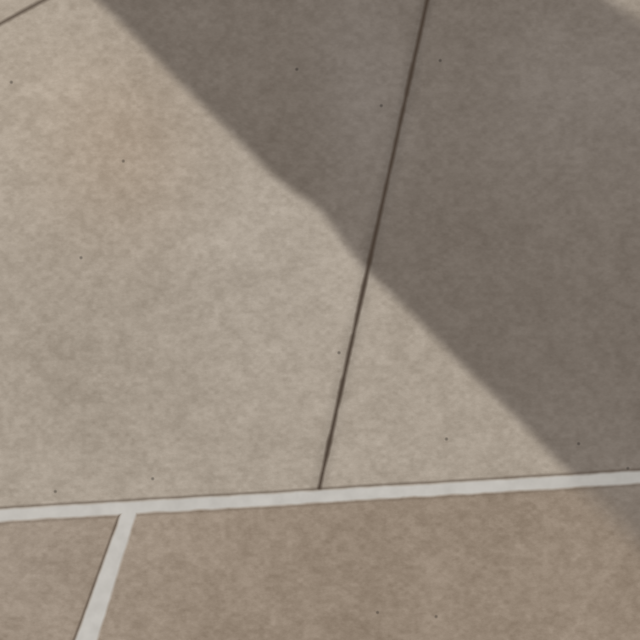
A WebGL 2 fragment shader for this texture:

```glsl
#version 300 es
precision highp float;
// Weathered stone paving with pale mortar, a dark joint and a diagonal shadow.
uniform vec2 u_resolution;
out vec4 fragColor;

const vec3 SUNLIT = vec3(0.655, 0.610, 0.555);
const vec3 LOWER_STONE = vec3(0.580, 0.520, 0.458);
const vec3 SHADE = vec3(0.455, 0.418, 0.383);
const vec3 MORTAR = vec3(0.755, 0.740, 0.715);
const vec3 GROOVE = vec3(0.265, 0.220, 0.185);

float hash(vec2 p) {
  vec3 q = fract(vec3(p.xyx) * 0.1031);
  q += dot(q, q.yzx + 33.33);
  return fract((q.x + q.y) * q.z);
}

float noise(vec2 p) {
  vec2 i = floor(p), f = fract(p);
  f = f * f * (3.0 - 2.0 * f);
  float low = mix(hash(i), hash(i + vec2(1, 0)), f.x);
  float high = mix(hash(i + vec2(0, 1)), hash(i + vec2(1, 1)), f.x);
  return mix(low, high, f.y);
}

// Layered noise centred on zero, rotated at each octave.
float fbm(vec2 p) {
  float sum = 0.0, gain = 0.5;
  for (int i = 0; i < 4; i++) {
    sum += gain * (noise(p) - 0.5);
    p = mat2(1.6, 1.2, -1.2, 1.6) * p + 17.3;
    gain *= 0.5;
  }
  return sum;
}

float segment(vec2 p, vec2 a, vec2 b) {
  vec2 d = b - a;
  return length(p - a - d * clamp(dot(p - a, d) / dot(d, d), 0.0, 1.0));
}

// Coverage of a band with the given half width and edge softness.
float band(float d, float halfWidth, float soft) {
  return 1.0 - smoothstep(halfWidth - soft, halfWidth + soft, d);
}

float blob(vec2 p, vec2 centre, vec2 size) {
  vec2 q = (p - centre) / size;
  return exp(-dot(q, q));
}

// Sparse pits, jittered one per cell.
float pits(vec2 p, float cells) {
  vec2 id = floor(p * cells);
  vec2 centre = 0.2 + 0.6 * vec2(hash(id + 3.1), hash(id + 8.7));
  float d = length(fract(p * cells) - centre) / cells;
  return step(0.93, hash(id + 21.0)) * band(d, 0.0022, 0.0018);
}

void main() {
  vec2 p = gl_FragCoord.xy / u_resolution;
  float px = 1.0 / u_resolution.y;
  float wobble = 0.003 * fbm(p * 45.0);
  float mortarMid = 0.194 + 0.060 * p.x + 0.002 * fbm(vec2(p.x * 16.0, 2.0));
  float above = smoothstep(-0.004, 0.004, p.y - mortarMid);

  // Sunlit stone with broad stains
  vec3 sun = SUNLIT + vec3(0.020, 0.022, 0.024) * blob(p, vec2(0.40, 0.60), vec2(0.22));
  sun += vec3(0.035, 0.030, 0.024) * blob(p, vec2(0.05, 0.85), vec2(0.16, 0.20));
  sun -= vec3(0.018, 0.032, 0.042) * blob(p, vec2(0.20, 0.77), vec2(0.12, 0.15));
  sun -= 0.025 * blob(p, vec2(0.18, 0.45), vec2(0.20, 0.12));
  vec3 lower = LOWER_STONE + vec3(0.035, 0.040, 0.045) * blob(p, vec2(0.0, 0.14), vec2(0.22, 0.20));
  lower += 0.025 * blob(p, vec2(0.28, 0.17), vec2(0.10, 0.06));
  vec3 stone = mix(lower, sun, above);

  // Diagonal shadow, softer below the mortar, with a lit top corner
  vec3 shade = SHADE + vec3(0.038, 0.040, 0.044) * blob(p, vec2(0.57, 0.86), vec2(0.08, 0.20));
  shade += vec3(0.035, 0.037, 0.040) * blob(p, vec2(0.92, 0.86), vec2(0.20, 0.16));
  shade += 0.030 * blob(p, vec2(0.95, 0.27), vec2(0.16, 0.12));
  shade -= 0.020 * blob(p, vec2(0.46, 0.76), vec2(0.10));
  float edge = p.x + p.y - 1.152 - 0.018 * blob(p, vec2(0.50, 0.67), vec2(0.055));
  edge += 0.006 * fbm(p * 14.0);
  float upperShadow = smoothstep(-0.016, 0.018, edge);
  float lowerShadow = 0.85 * smoothstep(-0.02, 0.06, edge + 0.02);
  float shadow = mix(lowerShadow, upperShadow, above);
  float litCorner = smoothstep(-0.015, 0.025, p.y + 0.65 * p.x - 1.612);
  shadow *= 1.0 - 0.8 * litCorner;
  stone = mix(stone, shade, shadow);

  // Mottling and grain, calmer in the shade
  float contrast = mix(1.0, 0.65, shadow);
  stone += contrast * (0.050 * fbm(p * 9.0) + 0.065 * fbm(p * 42.0));
  stone += contrast * 0.100 * fbm(p * vec2(115.0, 150.0));
  stone *= 1.0 - 0.28 * pits(p, 14.0);

  // Dark joint between the upper slabs, with a stained margin
  float joint = segment(p, vec2(0.499, 0.238), vec2(0.670, 1.01)) + wobble;
  stone *= 1.0 - 0.10 * band(joint, 0.008, 0.014);
  stone = mix(stone, GROOVE, 0.85 * band(joint, 0.0028, 0.0018 + px));
  float cornerJoint = segment(p, vec2(-0.02, 0.952), vec2(0.08, 1.006)) + wobble;
  stone = mix(stone, GROOVE, 0.65 * band(cornerJoint, 0.0025, 0.002 + px));

  // Pale mortar with thin dark borders
  float cross = abs(p.y - mortarMid) + wobble;
  float branchMid = 0.135 + 0.335 * p.y;
  float branchWidth = mix(0.017, 0.012, p.y / 0.2);
  float below = 1.0 - above;
  float branch = abs(p.x - branchMid) + wobble;
  float topRim = band(abs(p.y - mortarMid - 0.012), 0.002, 0.003);
  float leftRim = band(abs(p.x - branchMid + branchWidth + 0.002), 0.002, 0.003) * below;
  float bottomRim = band(abs(p.y - mortarMid + 0.012), 0.002, 0.003);
  stone = mix(stone, GROOVE, max(0.40 * topRim, max(0.55 * leftRim, 0.18 * bottomRim)));
  float mortar = max(band(cross, 0.0095, 0.002 + px), band(branch, branchWidth, 0.002 + px) * below);
  vec3 mortarColor = MORTAR + 0.07 * fbm(p * 60.0);
  mortarColor *= 1.0 - 0.10 * smoothstep(0.84, 0.95, p.x);
  fragColor = vec4(mix(stone, mortarColor, mortar), 1.0);
}
```
